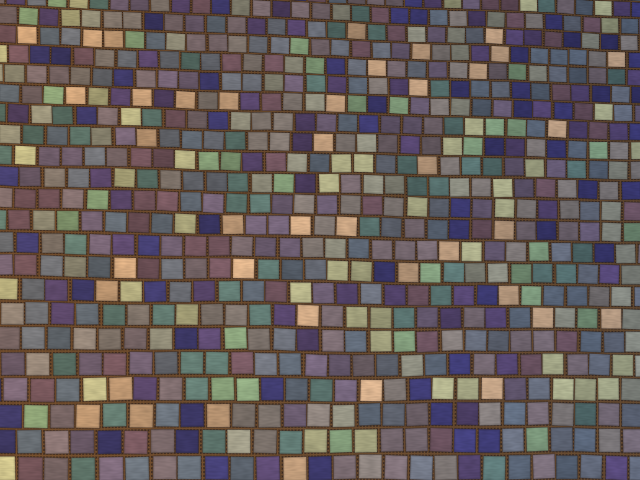
Reproduce this pattern procedurally as a WebGL 2 fragment shader.

```glsl
#version 300 es
precision highp float;

uniform vec2 u_resolution;
out vec4 fragColor;

const vec3 GROUT_DARK = vec3(0.21, 0.155, 0.125);
const vec3 MESH_BROWN = vec3(0.45, 0.32, 0.19);

// Glaze colours, common ones first
const vec3 GLAZE[13] = vec3[13](
    vec3(0.45, 0.40, 0.42), vec3(0.40, 0.42, 0.46), vec3(0.50, 0.47, 0.45),
    vec3(0.42, 0.37, 0.45), vec3(0.55, 0.55, 0.49), vec3(0.36, 0.40, 0.45),
    vec3(0.49, 0.59, 0.46), vec3(0.43, 0.33, 0.37), vec3(0.35, 0.45, 0.43),
    vec3(0.66, 0.66, 0.51), vec3(0.33, 0.27, 0.42), vec3(0.24, 0.23, 0.43),
    vec3(0.76, 0.63, 0.50));

float hash(vec2 p) {
    vec3 q = fract(p.xyx * vec3(0.1031, 0.1030, 0.0973));
    q += dot(q, q.yzx + 33.33);
    return fract((q.x + q.y) * q.z);
}

vec2 gradient(vec2 cell) {
    float angle = 6.2832 * hash(cell + 57.0);
    return vec2(cos(angle), sin(angle));
}

float gradientNoise(vec2 p) {
    vec2 i = floor(p), f = fract(p);
    vec2 w = f * f * f * (f * (f * 6.0 - 15.0) + 10.0);
    vec2 e = vec2(1.0, 0.0);
    float low = mix(dot(gradient(i), f), dot(gradient(i + e), f - e), w.x);
    float high = mix(dot(gradient(i + e.yx), f - e.yx),
                     dot(gradient(i + e.xx), f - e.xx), w.x);
    return mix(low, high, w.y);
}

float boxDistance(vec2 p, vec2 halfSize, float radius) {
    vec2 q = abs(p) - halfSize + radius;
    return length(max(q, 0.0)) + min(max(q.x, q.y), 0.0) - radius;
}

mat2 rotation(float a) {
    return mat2(cos(a), sin(a), -sin(a), cos(a));
}

// Rows shrink with height, more so on the right
float rowCoordinate(vec2 uv) {
    float rise = uv.y - 0.025;
    float row = rise / (mix(0.0570, 0.0557, uv.x) - mix(0.0103, 0.0129, uv.x) * rise);
    return row + 0.5 + 0.14 * gradientNoise(vec2(uv.x * 4.0, uv.y * 3.0));
}

// Each row is laid with its own pitch and sideways shift
float columnCoordinate(float x, float row) {
    float pitch = 23.3 / (1.0 - 0.0113 * row);
    return pitch * (x - 0.5) + 1.8 * x * x + hash(vec2(row + 9.0, 4.0)) + 40.0;
}

vec3 glazeColour(vec2 id) {
    int index = int(13.0 * pow(hash(id + 13.0), 1.15));
    return GLAZE[min(index, 12)] * mix(0.86, 1.13, hash(id + 71.0));
}

float meshThreads(vec2 p) {
    vec2 wave = 0.5 + 0.5 * cos(6.2832 * p);
    return max(wave.x, wave.y);
}

vec3 groutColour(vec2 meshPoint, float gapDepth) {
    float thread = meshThreads(meshPoint) * smoothstep(-0.03, 0.06, gapDepth);
    return mix(GROUT_DARK, MESH_BROWN, 0.85 * thread);
}

vec3 tileColour(vec2 id, vec2 p, float edge) {
    float streaks = gradientNoise(vec2(p.x * 3.0, p.y * 14.0) + id * 17.3);
    float mottling = gradientNoise(p * 2.5 + id * 9.7);
    float rim = smoothstep(-0.09, 0.0, edge);
    float relief = 1.0 + 0.09 * streaks + 0.08 * mottling + 0.06 * p.y - 0.10 * rim;
    return glazeColour(id) * relief;
}

// Warm light on the left, cooler and dimmer to the upper right
vec3 roomLight(vec2 uv) {
    vec3 tint = mix(vec3(1.08, 1.02, 0.94), vec3(0.93, 0.96, 1.03), uv.x);
    return tint * (1.04 - 0.08 * uv.y - 0.07 * uv.x * uv.y);
}

void main() {
    vec2 uv = gl_FragCoord.xy / u_resolution;
    float rowPoint = rowCoordinate(uv);
    float row = floor(rowPoint);
    vec2 grid = vec2(columnCoordinate(uv.x, row), rowPoint);
    vec2 id = vec2(floor(grid.x), row + 5.0);

    // Hand-set placement of each tile
    vec2 jitter = vec2(hash(id + 3.0), hash(id + 29.0)) - 0.5;
    float turn = 0.07 * (hash(id + 43.0) - 0.5);
    vec2 p = rotation(turn) * (fract(grid) - 0.5 - jitter * vec2(0.08, 0.05));
    vec2 halfSize = vec2(0.442, 0.435) + 0.012 * (hash(id + 37.0) - 0.5);
    float edge = boxDistance(p, halfSize, 0.03);

    float softness = 15.0 / u_resolution.y;
    float coverage = 1.0 - smoothstep(-softness, softness, edge);
    vec3 grout = groutColour(vec2(uv.x * 28.0, rowPoint) * 7.0, edge);
    vec3 colour = mix(grout, tileColour(id, p, edge), coverage);
    fragColor = vec4(colour * roomLight(uv), 1.0);
}
```
